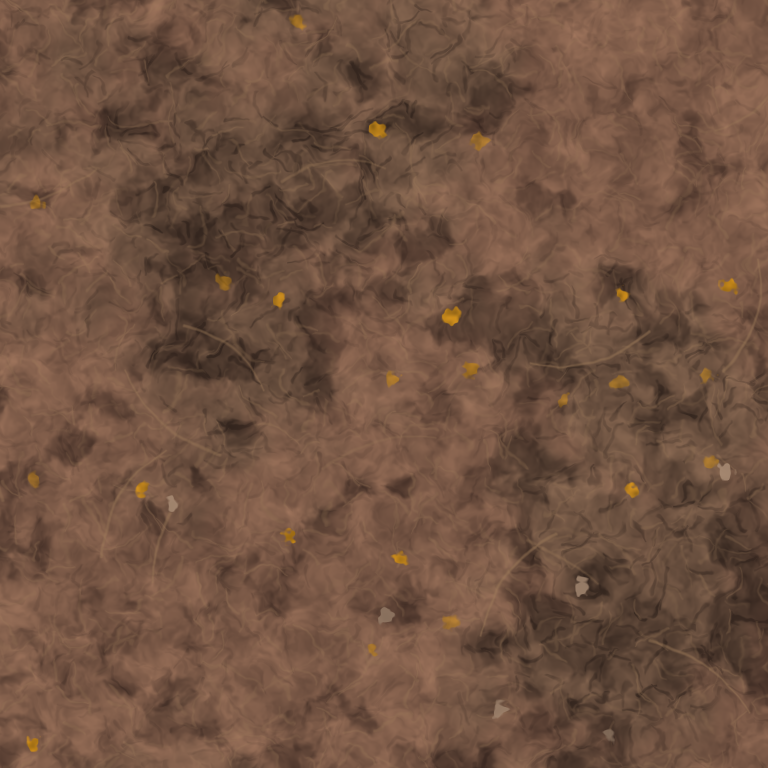
Reproduce this texture procedurally as a WebGL 1 fragment shader.

```glsl
precision highp float;
// Dry reddish soil seen from above, with scrub, twigs, straw, pebbles and small yellow flowers.
uniform vec2 u_resolution;

#define SOIL_LIGHT vec3(0.625, 0.458, 0.362)
#define SOIL_DARK vec3(0.195, 0.130, 0.108)
#define SCRUB_GREY vec3(0.365, 0.305, 0.235)
#define STRAW vec3(0.620, 0.485, 0.350)
#define FLOWER vec3(0.760, 0.520, 0.080)
#define PEBBLE vec3(0.650, 0.540, 0.450)
#define BASE_TONE 0.725
#define SOFTNESS 0.0022
#define FLOWER_CHANCE 0.20
#define PEBBLE_CHANCE 0.12

float hash(vec2 p) {
  return fract(sin(dot(p, vec2(127.1, 311.7))) * 43758.5453);
}

float noise(vec2 p) {
  vec2 i = floor(p), f = fract(p);
  f = f * f * (3.0 - 2.0 * f);
  return mix(mix(hash(i), hash(i + vec2(1.0, 0.0)), f.x),
             mix(hash(i + vec2(0.0, 1.0)), hash(i + 1.0), f.x), f.y);
}

float fbm(vec2 p) {
  float sum = 0.0, amp = 0.533;
  for (int i = 0; i < 4; i++) {
    sum += amp * noise(p);
    p = mat2(1.6, 1.2, -1.2, 1.6) * p + 17.3;
    amp *= 0.5;
  }
  return sum;
}

// Curved tapering strokes, one per grid cell; halfLength is in cells, width in canvas units.
float twigs(vec2 uv, float cells, float halfLength, float width, float chance, float seed) {
  vec2 grid = uv * cells, home = floor(grid);
  float mask = 0.0;
  for (int y = -1; y <= 1; y++) {
    for (int x = -1; x <= 1; x++) {
      vec2 id = home + vec2(float(x), float(y));
      vec2 key = id + seed;
      vec2 p = grid - id - vec2(hash(key), hash(key + 31.7));
      float angle = 6.2832 * hash(key + 57.1);
      float c = cos(angle), s = sin(angle);
      p = vec2(c * p.x + s * p.y, c * p.y - s * p.x);
      float reach = halfLength * mix(0.5, 1.0, hash(key + 11.9));
      float along = clamp(p.x / reach, -1.0, 1.0);
      float bend = (hash(key + 83.3) - 0.5) * 0.6 * reach * along * along;
      float d = length(vec2(p.x - along * reach, p.y - bend)) / cells;
      float thick = width * (0.75 - 0.35 * along);
      float stroke = 1.0 - smoothstep(thick - SOFTNESS * 0.5, thick + SOFTNESS, d);
      stroke *= step(hash(key + 71.3), chance) * mix(0.4, 1.0, hash(key + 5.3));
      mask = max(mask, stroke);
    }
  }
  return mask;
}

// Scattered ragged dots: x is coverage, y is a random shade per dot.
vec2 dots(vec2 uv, float cells, float radius, float chance, float seed) {
  vec2 id = floor(uv * cells), key = id + seed;
  vec2 centre = (id + 0.25 + 0.5 * vec2(hash(key), hash(key + 23.1))) / cells;
  vec2 p = uv - centre;
  p.x *= mix(0.8, 1.3, hash(key + 47.9));
  float rim = radius * mix(0.65, 1.0, hash(key + 3.7));
  float d = length(p) + (noise(uv * 170.0 + seed) - 0.5) * radius * 0.9;
  float cover = 1.0 - smoothstep(rim - SOFTNESS, rim + SOFTNESS, d);
  return vec2(cover * step(hash(key + 91.3), chance), hash(key + 13.3));
}

void main() {
  vec2 uv = gl_FragCoord.xy / min(u_resolution.x, u_resolution.y);
  vec2 warp = vec2(fbm(uv * 24.0 + 3.1), fbm(uv * 24.0 + 41.7)) - 0.5;
  vec2 bent = uv + warp * 0.035;

  // Scrub density, thickest around the middle of the canvas
  float scrub = fbm(uv * 3.2 + 7.4) + 0.12 - 0.35 * length(uv - vec2(0.42, 0.5));
  scrub = smoothstep(0.38, 0.66, scrub + warp.x * 0.25);

  // Soil mottling and ragged shadow clumps
  float tone = BASE_TONE - 0.12 * scrub;
  tone += 0.30 * (fbm(uv * 8.0 + 2.0) - 0.5);
  tone += 0.50 * (fbm(bent * 36.0 + 9.0) - 0.5);
  tone += 0.14 * (noise(bent * 150.0) - 0.5);
  float clump = fbm(bent * 19.0 + 60.0) + 0.12 * scrub;
  tone -= 0.30 * smoothstep(0.56, 0.74, clump);

  // Fine dark and pale litter
  float dark = 0.0, pale = 0.0;
  for (int i = 0; i < 2; i++) {
    float layer = float(i);
    dark = max(dark, twigs(bent, 24.0 + 13.0 * layer, 0.6, 0.0022, 0.6, 100.0 + 37.0 * layer));
    pale = max(pale, twigs(bent, 21.0 + 15.0 * layer, 0.7, 0.0014, 0.55, 210.0 + 43.0 * layer));
  }
  tone -= dark * mix(0.10, 0.24, scrub);

  vec3 color = mix(SOIL_DARK, SOIL_LIGHT, clamp(tone, 0.08, 1.0));
  color = mix(color, SCRUB_GREY * (0.45 + tone), 0.35 * scrub);
  color = mix(color, STRAW, pale * 0.28);

  // Long straw stems
  float straw = twigs(uv + warp * 0.008, 6.0, 0.5, 0.0013, 0.35, 330.0);
  color = mix(color, STRAW, straw * 0.5);

  // Pebbles and flowers
  vec2 stone = dots(uv, 7.0, 0.012, PEBBLE_CHANCE, 410.0);
  color = mix(color, PEBBLE * mix(0.8, 1.05, stone.y), stone.x * 0.85);
  vec2 bloom = dots(uv, 9.0, 0.0105, FLOWER_CHANCE, 520.0);
  vec3 petal = FLOWER * (0.8 + 0.4 * noise(uv * 140.0));
  color = mix(color, petal, bloom.x * mix(0.45, 1.0, bloom.y));

  gl_FragColor = vec4(color, 1.0);
}
```
